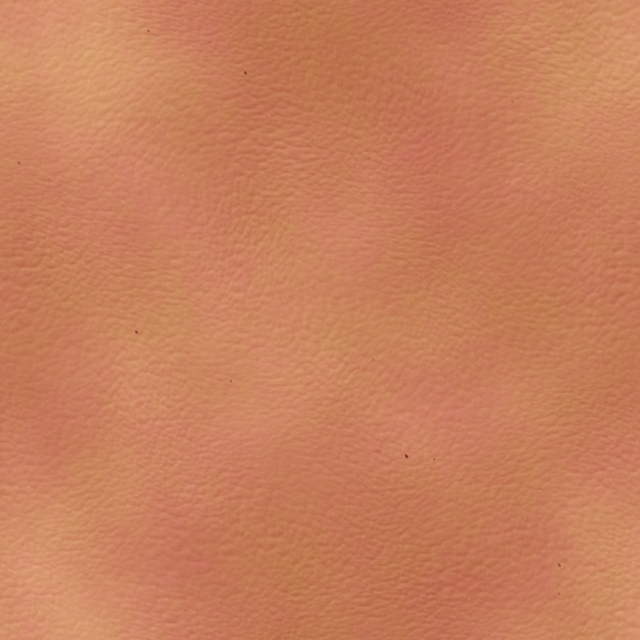
A Shadertoy shader for this texture:

```glsl
// Warm tanned skin: soft blotches of tone, fine lit relief, tiny glints and a few dark pores.

const float TAU = 6.2831853;
const vec3 SHADE_COLOR = vec3(0.735, 0.430, 0.300);
const vec3 LIGHT_COLOR = vec3(0.862, 0.605, 0.455);
const vec3 PORE_COLOR = vec3(0.33, 0.14, 0.08);
const vec3 PINK_TO_GOLD = vec3(-0.012, 0.030, -0.028);

vec2 hash2(vec2 p, float seed) {
    vec3 q = fract(vec3(p.xyx + seed * 7.31) * vec3(0.1031, 0.1030, 0.0973));
    q += dot(q, q.yzx + 33.33);
    return fract((q.xx + q.yz) * q.zy);
}

vec2 gradient(vec2 cell, vec2 period, float seed) {
    float angle = TAU * hash2(mod(cell, period), seed).x;
    return vec2(cos(angle), sin(angle));
}

// Gradient noise that wraps after a whole number of cells.
float noise(vec2 uv, vec2 period, float seed) {
    vec2 p = uv * period;
    vec2 i = floor(p);
    vec2 f = p - i;
    vec2 w = f * f * f * (f * (f * 6.0 - 15.0) + 10.0);
    vec2 e = vec2(0.0, 1.0);
    float a = dot(gradient(i, period, seed), f);
    float b = dot(gradient(i + e.yx, period, seed), f - e.yx);
    float c = dot(gradient(i + e.xy, period, seed), f - e.xy);
    float d = dot(gradient(i + e.yy, period, seed), f - e.yy);
    return mix(mix(a, b, w.x), mix(c, d, w.x), w.y);
}

float fbm(vec2 uv, float period, float seed) {
    float sum = 0.0;
    float amplitude = 1.0;
    for (int i = 0; i < 4; i++) {
        sum += amplitude * noise(uv, vec2(period), seed + float(i));
        period *= 2.0;
        amplitude *= 0.5;
    }
    return sum;
}

// Rounded cells with soft creases between them.
float domes(vec2 uv, vec2 period, float seed) {
    vec2 p = uv * period;
    vec2 i = floor(p);
    float sum = 0.0;
    for (int y = -1; y <= 1; y++) {
        for (int x = -1; x <= 1; x++) {
            vec2 cell = i + vec2(x, y);
            vec2 d = cell + hash2(mod(cell, period), seed) - p;
            sum += exp(-7.0 * dot(d, d));
        }
    }
    return log(sum + 0.02) / 7.0;
}

float skinHeight(vec2 uv) {
    return domes(uv, vec2(92.0, 122.0), 3.0)
         + 0.30 * noise(uv, vec2(60.0, 96.0), 5.0)
         + 0.16 * noise(uv, vec2(150.0, 190.0), 8.0);
}

// Broad light and dark areas of the body.
float broadTone(vec2 uv) {
    vec2 a = TAU * uv;
    return 0.22 * cos(a.x) * cos(a.y) + 0.13 * cos(a.x - 0.9) + 0.32 * fbm(uv, 4.0, 11.0);
}

// Scattered dots; only a few are large and dark.
float pores(vec2 uv) {
    float cover = 0.0;
    for (int i = 0; i < 26; i++) {
        vec2 center = hash2(vec2(float(i), 4.0), 17.0);
        vec2 kind = hash2(vec2(float(i), 9.0), 23.0);
        vec2 d = fract(uv - center + 0.5) - 0.5;
        d.x += 0.35 * d.y;
        float radius = mix(0.0012, 0.0026, kind.x * kind.x);
        float strength = mix(0.18, 0.85, pow(kind.x, 6.0));
        float dotMask = 1.0 - smoothstep(0.3 * radius, 1.4 * radius, length(d * vec2(1.0, 0.8)));
        cover = max(cover, strength * dotMask);
    }
    return cover;
}

void mainImage(out vec4 fragColor, in vec2 fragCoord) {
    vec2 uv = fragCoord / iResolution.xy;

    // Bend the grain so that its direction drifts over the surface.
    vec2 bend = vec2(noise(uv, vec2(5.0), 31.0), noise(uv, vec2(4.0), 37.0));
    vec2 grainUv = uv + 0.045 * bend;
    vec2 toLight = vec2(-0.0014, 0.0034);
    float relief = skinHeight(grainUv) - skinHeight(grainUv + toLight);
    float reliefAmount = 0.55 + 0.35 * noise(uv, vec2(6.0), 41.0);

    float broad = broadTone(uv);
    float grain = noise(uv, vec2(230.0), 43.0);
    float tone = 0.38 + broad + 0.5 * broad * broad + reliefAmount * relief + 0.10 * grain;

    // Pink and golden patches, large and small.
    float hue = 0.9 * fbm(uv, 5.0, 47.0) + 0.55 * noise(uv, vec2(38.0), 53.0);
    vec3 color = mix(SHADE_COLOR, LIGHT_COLOR, tone) + PINK_TO_GOLD * hue;

    float glint = smoothstep(0.42, 0.68, noise(uv, vec2(170.0), 59.0));
    color += 0.07 * glint * vec3(0.7, 0.9, 1.0);
    color = mix(color, PORE_COLOR, pores(uv));
    fragColor = vec4(clamp(color, 0.0, 1.0), 1.0);
}
```
